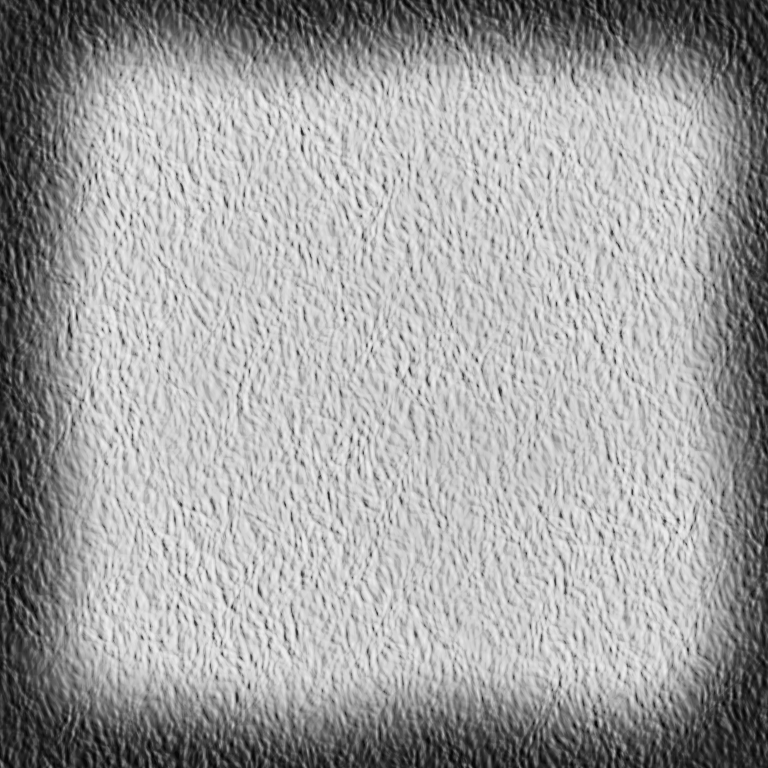
Write a Shadertoy shader that draws this texture.

```glsl
vec2 hash2(vec2 cell) {
    vec3 q = fract(cell.xyx * vec3(0.1031, 0.1030, 0.0973));
    q += dot(q, q.yzx + 33.33);
    return fract((q.xx + q.yz) * q.zy);
}

// Distance to the nearest scattered point
float cellular(vec2 p) {
    vec2 cell = floor(p), local = fract(p);
    float nearest = 4.0;
    for (int y = -1; y <= 1; y++) {
        for (int x = -1; x <= 1; x++) {
            vec2 offset = vec2(x, y);
            vec2 toPoint = offset + hash2(cell + offset) - local;
            nearest = min(nearest, dot(toPoint, toPoint));
        }
    }
    return sqrt(nearest);
}

// Upright, slightly slanted fibres in two sizes
float plasterHeight(vec2 uv) {
    uv.x += 0.12 * uv.y + 0.003 * sin(uv.y * 47.0 + 3.0 * sin(uv.x * 31.0));
    uv.y += 0.004 * sin(uv.x * 83.0 + 2.0 * sin(uv.y * 39.0));
    float coarse = cellular(uv * vec2(96.0, 48.0));
    float fine = cellular(uv * vec2(165.0, 92.0) + 37.0);
    return coarse + 0.65 * fine;
}

// Broad uneven patches, roughly -1 to 1
float mottle(vec2 uv) {
    float sum = 0.0, weight = 0.5;
    vec2 p = uv * 9.0;
    for (int i = 0; i < 4; i++) {
        p = mat2(0.8, 0.6, -0.6, 0.8) * p * 1.7 + 1.3;
        sum += weight * sin(p.x + 1.5 * sin(p.y * 0.8)) * cos(p.y);
        weight *= 0.7;
    }
    return sum;
}

float roundedBox(vec2 p, vec2 halfSize, float radius) {
    vec2 q = abs(p) - halfSize + radius;
    return length(max(q, 0.0)) + min(max(q.x, q.y), 0.0) - radius;
}

void mainImage(out vec4 fragColor, in vec2 fragCoord) {
    vec2 uv = fragCoord / iResolution.xy;
    float patches = mottle(uv);

    // Soft frame with wavering sides
    vec2 center = uv - vec2(0.512, 0.502);
    center += 0.009 * sin(uv.yx * vec2(13.0, 15.0) + vec2(0.6, 2.1));
    float edge = roundedBox(center, vec2(0.443, 0.438), 0.13) + 0.006 * patches;
    float light = smoothstep(0.06, -0.075, edge);

    // Side-lit relief
    vec2 lightStep = vec2(0.0021, 0.0009);
    float relief = plasterHeight(uv + lightStep) - plasterHeight(uv - lightStep);
    relief *= 1.7 * (1.0 + 0.25 * patches);

    // Highlights stand out in the dark frame, creases in the pale middle
    float tone = mix(0.21, 0.825, light) + 0.02 * patches * light;
    tone -= 0.035 * light * exp(-9.0 * dot(uv - vec2(0.6, 0.45), uv - vec2(0.6, 0.45)));
    tone += max(relief, 0.0) * mix(0.30, 0.09, light);
    tone += min(relief, 0.0) * mix(0.16, 0.23, light);
    tone -= 0.22 * light * smoothstep(0.75, 1.5, -relief);

    // Deepen the outer rim
    tone *= 1.0 - 0.25 * smoothstep(0.02, 0.09, edge);
    fragColor = vec4(vec3(clamp(tone, 0.03, 0.92)), 1.0);
}
```
